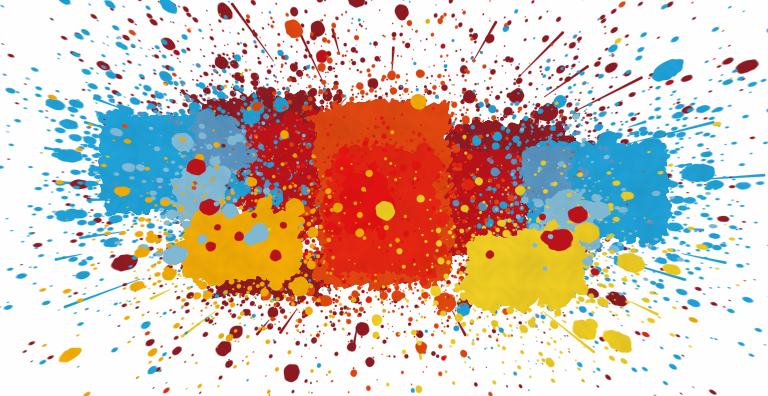
Reproduce this background procedurally as a Shadertoy shader.

```glsl
// Burst of wet paint on white: blue wings, dark red shoulders, yellow below, orange heart.
// Each splat is a rippled rounded slab plus cellular droplets that thin out with distance.
// Tapered streaks radiate from the middle.

const vec3 MAROON = vec3(0.55, 0.10, 0.13);
const vec3 CRIMSON = vec3(0.73, 0.07, 0.10);
const vec3 BLUE = vec3(0.12, 0.62, 0.83);
const vec3 STEEL = vec3(0.34, 0.57, 0.74);
const vec3 PALE = vec3(0.50, 0.72, 0.83);
const vec3 ORANGE = vec3(0.86, 0.27, 0.06);
const vec3 SCARLET = vec3(0.87, 0.14, 0.07);
const vec3 AMBER = vec3(0.93, 0.66, 0.02);
const vec3 LEMON = vec3(0.91, 0.78, 0.13);

vec3 hash3(vec2 cell, float seed) {
    vec3 q = vec3(dot(cell, vec2(127.1, 311.7)), dot(cell, vec2(269.5, 183.3)), dot(cell, vec2(419.2, 371.9)));
    return fract(sin(q + seed * 17.31) * 43758.5);
}

// Layered sines, about -1 to 1
float ripple(vec2 p) {
    float broad = sin(p.x * 33.0 + 2.0 * sin(p.y * 27.0)) * sin(p.y * 39.0 + 2.0 * sin(p.x * 22.0));
    float fine = sin(p.x * 112.0 + 2.0 * sin(p.y * 83.0)) * sin(p.y * 126.0 + 2.0 * sin(p.x * 94.0));
    return 0.6 * broad + 0.4 * fine;
}

float slab(vec2 p, vec2 center, vec2 halfSize) {
    vec2 q = abs(p - center) - halfSize + 0.05;
    return length(max(q, 0.0)) + min(max(q.x, q.y), 0.0) - 0.05;
}

float cover(float dist) {
    float edge = 0.75 / iResolution.y;
    return 1.0 - smoothstep(-edge, edge, dist);
}

// Distance to drops scattered around a slab, stretched away from the middle
float droplets(vec2 p, vec2 center, vec2 halfSize, float size, float reach, float seed) {
    float nearest = 1.0;
    for (int j = -1; j <= 1; j++)
    for (int i = -1; i <= 1; i++) {
        vec2 cell = floor(p / size) + vec2(i, j);
        vec3 h = hash3(cell, seed);
        vec2 at = (cell + h.xy) * size;
        float density = exp(-max(slab(at, center, halfSize), 0.0) / reach);
        if (fract(h.z * 37.0) > density) continue;
        vec2 axis = normalize(at + 0.0001);
        vec2 off = p - at;
        float stretch = 1.0 + 1.2 * smoothstep(0.3, 1.0, length(at));
        vec2 local = vec2(dot(off, axis) / stretch, dot(off, vec2(-axis.y, axis.x)));
        float radius = size * (0.07 + 0.28 * h.z * h.z) * (1.0 + 0.2 * ripple(p));
        nearest = min(nearest, length(local) - radius);
    }
    return nearest;
}

void splat(inout vec3 color, vec2 p, vec3 ink, vec2 center, vec2 halfSize, float reach, float seed) {
    float dist = slab(p, center, halfSize) + 0.022 * ripple(p + seed);
    dist = min(dist, droplets(p, center, halfSize, 0.075, reach, seed));
    dist = min(dist, droplets(p, center, halfSize, 0.037, reach, seed + 0.3));
    dist = min(dist, droplets(p, center, halfSize, 0.019, reach * 1.2, seed + 0.6));
    color = mix(color, ink * (1.0 + 0.04 * ripple(p * 0.7 + seed)), cover(dist));
}

void streaks(inout vec3 color, vec2 p) {
    for (float i = 0.0; i < 36.0; i++) {
        vec3 h = hash3(vec2(i, 4.0), 2.0);
        float angle = (i + h.x) * 6.2832 / 36.0;
        vec2 dir = vec2(cos(angle), sin(angle));
        vec2 start = dir * vec2(0.64, 0.29) * (1.0 + 0.35 * h.y);
        vec2 along = normalize(dir * vec2(0.75, 0.38)) * (0.04 + 0.19 * h.z * h.z);
        float t = clamp(dot(p - start, along) / dot(along, along), 0.0, 1.0);
        float dist = length(p - start - along * t) - 0.0035 * (0.25 + 0.75 * t);
        vec3 ink = dir.y < 0.0 && h.y > 0.45 ? LEMON : MAROON;
        if (abs(dir.x) > 0.78) ink = BLUE;
        color = mix(color, ink, cover(dist));
    }
}

void mainImage(out vec4 fragColor, in vec2 fragCoord) {
    vec2 p = (fragCoord - 0.5 * iResolution.xy) / iResolution.y;
    vec3 color = vec3(0.995);
    streaks(color, p);

    // Red shoulders and blue wings, the right side hanging lower
    splat(color, p, MAROON, vec2(-0.27, -0.20), vec2(0.15, 0.045), 0.06, 1.0);
    for (float side = -1.0; side < 2.0; side += 2.0) {
        vec2 drop = vec2(0.0, -0.035 * side);
        splat(color, p, MAROON, vec2(side * 0.31, 0.10) + drop, vec2(0.16, 0.12), 0.10, 5.0 + side);
        splat(color, p, CRIMSON, vec2(side * 0.23, 0.02) + drop, vec2(0.13, 0.14), 0.03, 9.0 + side);
        splat(color, p, BLUE, vec2(side * 0.545, 0.05) + drop, vec2(0.175, 0.125), 0.085, 13.0 + side);
        splat(color, p, STEEL, vec2(side * 0.41, 0.09) + drop, vec2(0.065, 0.07), 0.045, 17.0 + side);
        splat(color, p, PALE, vec2(side * 0.465, -0.03) + drop, vec2(0.065, 0.075), 0.045, 21.0 + side);
    }

    // Orange heart with a hotter core
    splat(color, p, ORANGE, vec2(0.0, 0.01), vec2(0.17, 0.23), 0.07, 25.0);
    splat(color, p, SCARLET, vec2(0.0, -0.04), vec2(0.14, 0.16), 0.025, 27.0);
    splat(color, p, vec3(0.88, 0.07, 0.07), vec2(-0.05, 0.0), vec2(0.06, 0.08), 0.05, 29.0);

    // Yellow pools flecked with red and pale blue
    for (float side = -1.0; side < 2.0; side += 2.0) {
        vec2 pool = vec2(0.355 * side, -0.15 - 0.03 * side);
        vec2 extent = vec2(0.15, 0.09);
        splat(color, p, side < 0.0 ? AMBER : LEMON, pool, extent, 0.07, 33.0 + side);
        color = mix(color, CRIMSON, cover(droplets(p, pool + vec2(0.0, 0.05), extent * 0.8, 0.085, 0.03, 37.0 + side)));
        color = mix(color, PALE, cover(droplets(p, pool + vec2(0.06 * side, 0.06), extent * 0.7, 0.08, 0.03, 41.0 + side)));
    }
    fragColor = vec4(color, 1.0);
}
```
